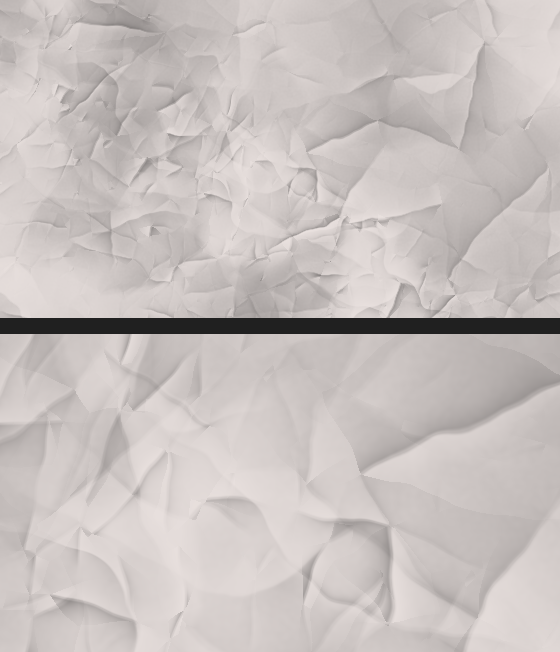
Top: the whole. Bottom: its middle third, enlarged.
A WebGL 1 fragment shader for this texture:

```glsl
precision highp float;
// Crumpled warm-grey paper: soft facets, sharp creases and long curved folds.

#define BASE_TONE 0.803
#define FACET_GAIN 0.150
#define CREASE_GAIN 0.360
#define FOLD_GAIN 0.125
#define RIDGE_GAIN 0.120
#define BROAD_GAIN 0.140
#define WARP_AMOUNT 0.070
#define EDGE_SOFTNESS 0.0025
#define GRAIN_GAIN 0.014
#define LIGHT_DIR vec2(-0.6, 0.8)
#define PAPER_TINT vec3(1.0, 0.965, 0.955)

uniform vec2 u_resolution;

vec2 hash2(vec2 p) {
  p = vec2(dot(p, vec2(127.1, 311.7)), dot(p, vec2(269.5, 183.3)));
  return fract(sin(p) * 43758.55);
}

float gradientNoise(vec2 p) {
  vec2 i = floor(p), f = fract(p);
  vec2 u = f * f * f * (f * (f * 6.0 - 15.0) + 10.0);
  vec2 e = vec2(1.0, 0.0);
  float a = dot(hash2(i) * 2.0 - 1.0, f);
  float b = dot(hash2(i + e) * 2.0 - 1.0, f - e);
  float c = dot(hash2(i + e.yx) * 2.0 - 1.0, f - e.yx);
  float d = dot(hash2(i + 1.0) * 2.0 - 1.0, f - 1.0);
  return mix(mix(a, b, u.x), mix(c, d, u.x), u.y);
}

vec2 warpField(vec2 p) {
  return vec2(gradientNoise(p), gradientNoise(p + 17.3));
}

// Tone of one tilted facet; v points from here to the facet centre.
float facetTone(vec2 id, vec2 v) {
  vec2 tilt = hash2(id + 41.7) - 0.5;
  return (hash2(id + 9.2).x - 0.5) * 0.75 + dot(v, tilt) * 1.7;
}

// Stretched Voronoi facets: x = facet tone, y = lit crease along the edges.
vec2 facets(vec2 p, float scale, float angle) {
  float c = cos(angle), s = sin(angle);
  mat2 turn = mat2(c, -s, s, c);
  vec2 stretch = vec2(1.0, 0.62);
  vec2 q = (turn * p) * stretch * scale + angle * 7.0;
  vec2 cell = floor(q), f = fract(q);
  vec2 nearV = vec2(8.0), nextV = vec2(8.0), nearId = cell, nextId = cell;
  for (int y = -1; y <= 1; y++) {
    for (int x = -1; x <= 1; x++) {
      vec2 o = vec2(float(x), float(y));
      vec2 v = o + hash2(cell + o) - f;
      if (dot(v, v) < dot(nearV, nearV)) {
        nextV = nearV; nextId = nearId;
        nearV = v; nearId = cell + o;
      } else if (dot(v, v) < dot(nextV, nextV)) {
        nextV = v; nextId = cell + o;
      }
    }
  }
  vec2 across = normalize(nextV - nearV + 1e-5);
  float edge = dot(0.5 * (nearV + nextV), across);
  vec2 rnd = hash2(nearId + nextId + 3.1);
  float soft = EDGE_SOFTNESS * scale + 0.16 * rnd.y * rnd.y;
  float tone = facetTone(nearId, nearV);
  float seam = 0.5 * (tone + facetTone(nextId, nextV));
  tone = mix(seam, tone, smoothstep(0.0, soft, edge));

  // One flank of each crease catches light, the other falls into shade.
  float side = dot(normalize((across * stretch) * turn), LIGHT_DIR);
  float strength = rnd.x * 2.0 - 1.0;
  float broken = smoothstep(-0.25, 0.25, gradientNoise(p * scale * 0.9 + 5.0));
  float sharp = smoothstep(0.0, EDGE_SOFTNESS * scale, edge);
  float flank = 0.45 * exp(-edge / 0.14) + 0.7 * exp(-edge / (0.008 * scale));
  float crease = side * strength * abs(strength) * flank;
  // Deep creases also hold a thin, dark line of shadow.
  float pit = 0.3 * smoothstep(0.35, 1.0, abs(strength)) * exp(-edge / (0.004 * scale));
  return vec2(tone, (crease * sharp - pit) * broken);
}

// Long curved fold along the zero line of a noise field.
float fold(vec2 p, float scale, float seed) {
  vec2 q = p * scale + seed, e = vec2(0.02, 0.0);
  float n = gradientNoise(q);
  vec2 g = vec2(gradientNoise(q + e), gradientNoise(q + e.yx)) - n;
  g /= e.x;
  float slope = length(g) + 0.08;
  float d = n / (slope * scale);
  float flank = d / sqrt(d * d + EDGE_SOFTNESS * EDGE_SOFTNESS * 0.5);
  float broken = smoothstep(-0.05, 0.3, gradientNoise(p * 2.3 + seed * 1.7));
  broken *= smoothstep(0.3, 0.9, slope);
  return dot(g / slope, LIGHT_DIR) * flank * exp(-abs(d) / 0.028) * broken;
}

// Jagged ridges in rows along the band: lit crest, shaded drop below it.
float ridges(vec2 p, float offAxis) {
  float spacing = 0.21;
  float row = offAxis / spacing + 1.1 * gradientNoise(p * 3.1 + 6.0);
  row += 0.4 * gradientNoise(p * 8.0 + 2.0);
  float d = (fract(row) - 0.5) * spacing;
  float lit = 0.55 * exp(-abs(d) / 0.022);
  float shade = -exp(-abs(d) / 0.030);
  float broken = smoothstep(-0.15, 0.25, gradientNoise(p * 3.7 + floor(row) * 9.0));
  return mix(shade, lit, smoothstep(-0.003, 0.003, d)) * broken;
}

void main() {
  vec2 p = gl_FragCoord.xy / u_resolution.y;
  vec2 w = p + WARP_AMOUNT * warpField(p * 2.7);
  w += WARP_AMOUNT * 0.3 * warpField(p * 9.0 + 4.0);
  w += WARP_AMOUNT * 0.13 * warpField(p * 25.0 + 8.0);

  // Crumpling gathers in a diagonal band and spreads to the lower left.
  float offAxis = dot(w - vec2(0.72, 0.52), vec2(0.64, 0.77));
  float band = exp(-offAxis * offAxis / 0.05);
  float dense = clamp(band + 0.6 * smoothstep(0.25, -0.2, offAxis), 0.3, 1.0);

  vec2 relief = facets(w, 2.4, 0.65) * vec2(0.85, 0.65);
  relief += facets(w, 5.0, 2.3) * vec2(0.75, 0.9) * mix(0.55, 1.0, dense);
  relief += facets(w, 9.5, 1.2) * vec2(0.65, 0.95) * dense;
  relief += facets(w, 18.0, 2.8) * vec2(0.35, 0.7) * dense * dense;
  float folds = fold(w, 1.9, 2.6) + 0.6 * fold(w, 3.4, 8.1) * dense;

  float tone = relief.x * FACET_GAIN + relief.y * CREASE_GAIN;
  tone += folds * FOLD_GAIN + gradientNoise(p * 2.1 + 11.0) * BROAD_GAIN;
  tone += ridges(w, offAxis) * RIDGE_GAIN * band;
  tone += gradientNoise(p * 120.0) * GRAIN_GAIN - 0.010 * band;
  tone /= 1.0 + 5.5 * max(tone, 0.0) + 0.8 * max(-tone, 0.0);
  gl_FragColor = vec4((BASE_TONE + tone) * PAPER_TINT, 1.0);
}
```
